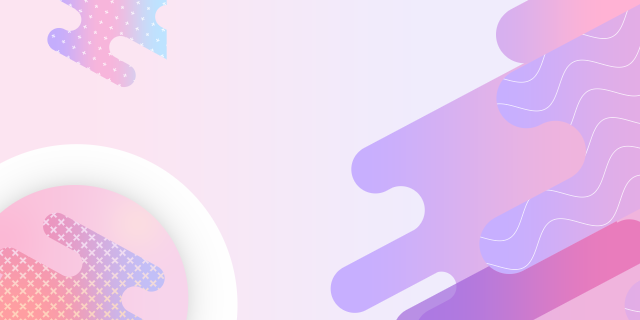
A Shadertoy shader for this background:

```glsl
// Horizontal pill in slanted coordinates, spanning u0..u1 at height v
float pill(vec2 q, float u0, float u1, float v, float r) {
    return length(vec2(q.x - clamp(q.x, u0, u1), q.y - v)) - r;
}

float box(vec2 q, vec2 lo, vec2 hi) {
    vec2 d = max(lo - q, q - hi);
    return max(d.x, d.y);
}

float cover(float d, float px) {
    return clamp(0.5 - d / px, 0.0, 1.0);
}

// Distance to the small crosses of a repeating grid
float crosses(vec2 q, float pitch, float arm, float thick) {
    vec2 c = abs(mod(q, pitch) - 0.5 * pitch);
    return max(min(c.x, c.y) - thick, max(c.x, c.y) - arm);
}

const float FAR = 4000.0;

// Large lobed form on the right
float largeBlob(vec2 q) {
    float body = box(q, vec2(307, 390), vec2(FAR));
    body = max(body, -pill(q, -FAR, 307.0, 448.0, 28.7));
    body = max(body, -pill(q, -FAR, 307.0, 552.0, 18.0));
    float lobes = min(pill(q, 303.0, FAR, 390.5, 29.0), pill(q, 214.0, FAR, 505.5, 29.0));
    return min(min(body, lobes), pill(q, 280.0, FAR, 600.0, 30.0));
}

// Form that carries the wavy lines
float wavyBlob(vec2 q) {
    float body = box(q, vec2(504, 400), vec2(FAR, 545));
    body = max(body, -pill(q, -FAR, 504.0, 472.5, 36.5));
    float lobes = min(pill(q, 503.0, FAR, 400.0, 36.0), pill(q, 403.0, FAR, 545.0, 36.0));
    return min(min(body, lobes), pill(q, 520.0, FAR, 690.0, 33.0));
}

// Small form at the top left
float cornerBlob(vec2 q, float x) {
    float bridge = box(q, vec2(85, -36), vec2(154, 8));
    bridge = max(bridge, -pill(q, -FAR, 85.0, -20.0, 13.5));
    bridge = max(bridge, -pill(q, 154.0, FAR, -20.0, 13.5));
    float upper = max(q.y + 34.0, -pill(q, 185.0, FAR, -79.0, 14.0));
    return max(min(min(bridge, upper), pill(q, 85.0, 174.0, 7.5, 14.0)), x - 200.0);
}

// Form inside the round badge
float badgeBlob(vec2 q) {
    float bridge = box(q, vec2(225, 205), vec2(315, 270));
    bridge = max(bridge, -pill(q, -FAR, 225.0, 237.0, 16.0));
    bridge = max(bridge, -pill(q, 315.0, FAR, 237.0, 16.0));
    float lower = box(q, vec2(162, 253), vec2(FAR));
    lower = min(lower, pill(q, 160.0, FAR, 270.0, 17.0));
    return min(min(bridge, lower), pill(q, 190.0, 320.0, 205.0, 16.0));
}

void mainImage(out vec4 fragColor, in vec2 fragCoord) {
    // Canvas is 384 units high, y runs down
    float px = 384.0 / iResolution.y;
    vec2 p = vec2(fragCoord.x, iResolution.y - fragCoord.y) * px;
    vec2 rising = vec2(0.8836 * p.x - 0.4683 * p.y, 0.4683 * p.x + 0.8836 * p.y);
    vec2 falling = vec2(0.876 * p.x + 0.482 * p.y, 0.876 * p.y - 0.482 * p.x);

    // Backdrop
    vec3 col = mix(vec3(0.99, 0.895, 0.945), vec3(0.94, 0.925, 0.99), smoothstep(60.0, 560.0, p.x));

    // Large form and upper bar
    vec3 lavender = vec3(0.78, 0.685, 1.0);
    vec3 fill = mix(lavender, vec3(0.94, 0.705, 0.865), smoothstep(410.0, 715.0, p.x));
    col = mix(col, fill, cover(largeBlob(rising), px));
    fill = mix(vec3(0.84, 0.69, 0.94), vec3(1.0, 0.70, 0.83), smoothstep(590.0, 730.0, p.x));
    col = mix(col, fill, cover(pill(rising, 537.0, FAR, 331.5, 34.5), px));

    // Wavy form with thin lines
    float wavy = cover(wavyBlob(rising), px);
    float phase = 6.2832 * (rising.x - 573.0) / 112.0;
    float wave = mod(rising.y - 405.0 + 17.0 * cos(phase) + 19.5, 39.0) - 19.5;
    float line = abs(wave) / length(vec2(1.0, 0.95 * sin(phase))) - 0.45;
    fill = mix(lavender, vec3(0.89, 0.68, 0.90), smoothstep(595.0, 775.0, p.x));
    fill = mix(fill, vec3(1), 0.8 * cover(line, px));
    col = mix(col, fill, wavy);

    // Translucent magenta band
    float band = cover(pill(rising, 257.0, 500.0, 587.0, 30.0), px) * (1.0 - wavy);
    band = max(band, cover(pill(rising, -FAR, 531.0, 611.0, 28.0), px));
    fill = mix(vec3(0.59, 0.34, 0.84), vec3(0.90, 0.35, 0.66), smoothstep(535.0, 745.0, p.x));
    col = mix(col, fill, 0.62 * band);

    // Corner form with tiny crosses
    fill = mix(vec3(0.77, 0.68, 0.99), vec3(0.97, 0.71, 0.86), smoothstep(65.0, 122.0, p.x));
    fill = mix(fill, vec3(0.74, 0.89, 1.0), smoothstep(128.0, 195.0, p.x));
    fill = mix(fill, vec3(1), 0.8 * cover(crosses(falling, 14.0, 2.0, 0.6), px));
    col = mix(col, fill, cover(cornerBlob(falling, p.x), px));

    // White ring, shaded towards its hole
    float hole = length(p - vec2(90, 358)) - 136.0;
    vec3 ring = vec3(1.0 - 0.10 * exp(-max(hole, 0.0) / 15.0));
    col = mix(col, ring, cover(length(p - vec2(92, 366)) - 193.0, px));

    // Badge interior with soft glows
    vec3 badge = mix(vec3(0.98, 0.76, 0.86), vec3(0.97, 0.83, 0.92), smoothstep(20.0, 200.0, p.x));
    badge = mix(badge, vec3(0.99, 0.88, 0.87), 0.7 * exp(-pow(length(p - vec2(165, 268)) / 35.0, 2.0)));
    badge = mix(badge, vec3(0.99, 0.70, 0.82), 0.6 * smoothstep(70.0, 0.0, length(p - vec2(0, 290))));

    // Badge form with crosses
    fill = mix(vec3(0.93, 0.58, 0.74), vec3(0.76, 0.75, 0.97), smoothstep(40.0, 190.0, p.x));
    fill = mix(fill, vec3(1.0, 0.62, 0.63), smoothstep(130.0, 10.0, length(p - vec2(20, 390))));
    vec2 diagonal = vec2(p.x + p.y, p.y - p.x) * 0.7071;
    vec3 crossColor = mix(vec3(1.0, 0.87, 0.76), vec3(0.97, 0.90, 0.97), smoothstep(370.0, 290.0, p.y));
    fill = mix(fill, crossColor, 0.8 * cover(crosses(diagonal, 13.0, 4.8, 1.1), px));
    badge = mix(badge, fill, cover(badgeBlob(falling), px));
    col = mix(col, badge, cover(hole, px));

    fragColor = vec4(col, 1.0);
}
```
